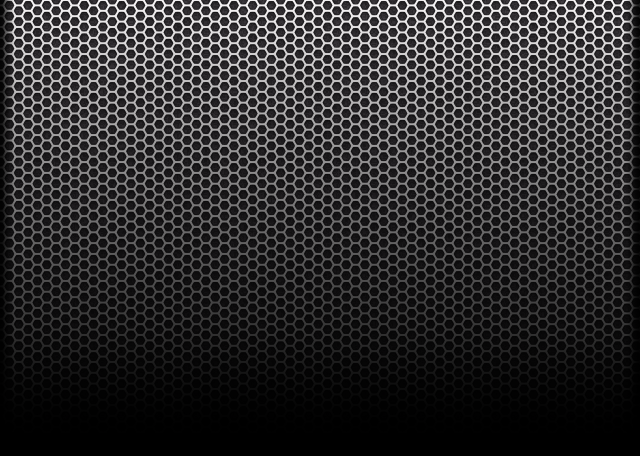
Give the GLSL for this pattern, as a Shadertoy shader.

```glsl
// Perforated metal mesh of rounded hexagonal holes, lit from above and fading to black.

float hash(vec2 p) {
    return fract(sin(dot(p, vec2(127.1, 311.7))) * 43758.5453);
}

// Offset from the nearest hole centre; holes in a column are one unit apart.
vec2 hexOffset(vec2 p) {
    vec2 period = vec2(1.73205, 1.0);
    vec2 a = mod(p + 0.5 * period, period) - 0.5 * period;
    vec2 b = mod(p, period) - 0.5 * period;
    return dot(a, a) < dot(b, b) ? a : b;
}

// Reaches 0.5 on the flat sides; blended with a circle to round the corners.
float roundedHex(vec2 p) {
    vec2 q = abs(p);
    float hex = max(q.y, 0.866 * q.x + 0.5 * q.y);
    return mix(hex, length(p), 0.3);
}

void mainImage(out vec4 fragColor, in vec2 fragCoord) {
    vec2 uv = fragCoord / iResolution.y;
    float aspect = iResolution.x / iResolution.y;
    float rows = 42.2;

    // Mesh coordinates run down from the top left corner
    vec2 mesh = vec2(uv.x, 1.0 - uv.y) * rows;
    vec2 offset = hexOffset(mesh);
    vec2 cellId = floor((mesh - offset) * vec2(1.1547, 2.0) + 0.5);
    float d = roundedHex(offset);
    float pixel = rows / iResolution.y;
    float wall = smoothstep(0.405 - 0.6 * pixel, 0.405 + 0.6 * pixel, d);

    // Light falls off downwards and at both side edges
    float height = clamp(uv.y, 0.0, 1.0);
    float light = pow(height, 1.2) * smoothstep(0.0, 0.3, height);
    float side = min(uv.x, aspect - uv.x);
    light *= mix(0.12, 1.0, smoothstep(0.0, 0.035, side));

    // Bevelled metal, brightest along the middle of each wall
    float bevel = 0.84 + 0.16 * smoothstep(0.39, 0.48, d);
    vec3 metal = vec3(0.97, 0.96, 0.965) * bevel * light;

    // Grainy backing, shadowed under the upper rim of each hole
    float grain = 0.8 + 0.4 * hash(floor(uv * 364.0));
    float depth = mix(1.0, 0.6, smoothstep(0.2, 0.42, d)) * (1.0 + 0.6 * offset.y);
    float variation = 0.92 + 0.16 * hash(cellId);
    vec3 backing = vec3(0.19, 0.178, 0.192) * grain * depth * variation * light;

    fragColor = vec4(mix(backing, metal, wall), 1.0);
}
```
